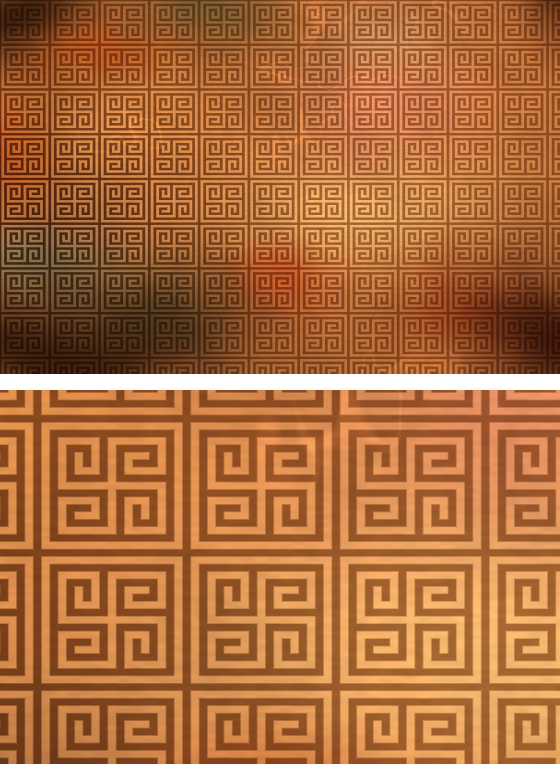
Top, the full canvas; bottom, a detail of the centre.
Give the GLSL for this pattern, as a Shadertoy shader.

```glsl
// Square spiral fret tiles in double frames, over a worn, stained copper wash.

const vec2 REPEATS = vec2(11.25, 8.36);  // tiles across and down
const float CELLS = 18.0;                // line widths per tile
const float FRAME = 8.0;                 // frame distance from tile centre, in cells
const float LINE_HALF = 0.5;             // half line width, in cells
const float LINE_SOFT = 0.22;            // least edge blur, in cells
const float GRAIN = 0.07;
const float SCRATCHES = 0.10;

const vec3 COPPER = vec3(0.77, 0.47, 0.25);
const vec3 ORANGE = vec3(0.77, 0.37, 0.13);
const vec3 CREAM  = vec3(0.91, 0.69, 0.42);
const vec3 PINK   = vec3(0.89, 0.55, 0.40);
const vec3 PALE   = vec3(0.81, 0.57, 0.39);
const vec3 RUST   = vec3(0.66, 0.29, 0.13);
const vec3 OLIVE  = vec3(0.46, 0.36, 0.20);
const vec3 SAGE   = vec3(0.53, 0.47, 0.33);
const vec3 UMBER  = vec3(0.20, 0.10, 0.04);
const vec3 MAROON = vec3(0.22, 0.07, 0.03);

const vec3 GROOVE_FAINT = vec3(0.71, 0.60, 0.46);
const vec3 GROOVE_DEEP  = vec3(0.42, 0.31, 0.22);

// One spiral arm, from the tile centre to its inner end, in cells
const vec2 ARM[7] = vec2[7](vec2(0, 0), vec2(0, 6), vec2(6, 6), vec2(6, 2),
                           vec2(2, 2), vec2(2, 4), vec2(4, 4));

float hash(vec2 p) {
    return fract(sin(dot(p, vec2(127.1, 311.7))) * 43758.5453);
}

float noise(vec2 p) {
    vec2 i = floor(p), f = fract(p);
    f = f * f * (3.0 - 2.0 * f);
    return mix(mix(hash(i), hash(i + vec2(1, 0)), f.x),
               mix(hash(i + vec2(0, 1)), hash(i + vec2(1, 1)), f.x), f.y);
}

float fbm(vec2 p) {
    float sum = 0.0, amp = 0.5;
    for (int i = 0; i < 4; i++) {
        sum += amp * noise(p);
        p = mat2(1.6, 1.2, -1.2, 1.6) * p + 7.3;
        amp *= 0.5;
    }
    return sum;
}

// Square-ended bar along an axis-aligned segment
float barDistance(vec2 p, vec2 a, vec2 b) {
    vec2 d = abs(p - 0.5 * (a + b)) - 0.5 * abs(b - a);
    return max(d.x, d.y) - LINE_HALF;
}

// Four turned spiral arms inside a square frame
float fretDistance(vec2 p) {
    float d = abs(max(abs(p.x), abs(p.y)) - FRAME) - LINE_HALF;
    for (int turn = 0; turn < 4; turn++) {
        for (int i = 0; i < 6; i++) d = min(d, barDistance(p, ARM[i], ARM[i + 1]));
        p = vec2(-p.y, p.x);
    }
    return d;
}

float blob(vec2 p, vec2 center, vec2 radius) {
    vec2 q = (p - center) / radius;
    return exp(-dot(q, q));
}

void stain(inout vec3 col, vec2 p, vec2 center, vec2 radius, vec3 tint) {
    col = mix(col, tint, 0.92 * blob(p, center, radius));
}

// Blurred colour clouds; p runs to 1.5 across and 1 up
vec3 wash(vec2 p) {
    vec3 col = COPPER;
    stain(col, p, vec2(0.32, 0.66), vec2(0.32, 0.16), vec3(0.85, 0.55, 0.29));
    stain(col, p, vec2(0.98, 0.45), vec2(0.34, 0.18), CREAM);
    stain(col, p, vec2(1.02, 0.70), vec2(0.22, 0.13), PINK);
    stain(col, p, vec2(1.00, 0.87), vec2(0.18, 0.10), PALE);
    stain(col, p, vec2(0.00, 0.60), vec2(0.12, 0.18), ORANGE);
    stain(col, p, vec2(0.57, 0.97), vec2(0.16, 0.12), OLIVE);
    stain(col, p, vec2(0.05, 0.98), vec2(0.26, 0.14), UMBER);
    stain(col, p, vec2(0.28, 0.85), vec2(0.20, 0.06), ORANGE);
    stain(col, p, vec2(0.08, 0.28), vec2(0.30, 0.14), SAGE);
    stain(col, p, vec2(0.42, 0.16), vec2(0.24, 0.14), OLIVE * 0.75);
    stain(col, p, vec2(0.10, 0.04), vec2(0.46, 0.14), UMBER);
    stain(col, p, vec2(0.74, 0.22), vec2(0.12, 0.10), RUST * 1.15);
    stain(col, p, vec2(1.26, 0.16), vec2(0.18, 0.12), RUST);
    stain(col, p, vec2(1.48, 0.08), vec2(0.20, 0.18), MAROON);
    stain(col, p, vec2(1.54, 1.02), vec2(0.16, 0.14), MAROON);
    return col;
}

void mainImage(out vec4 fragColor, in vec2 fragCoord) {
    vec2 uv = fragCoord / iResolution.xy;
    vec2 p = uv * vec2(1.5, 1.0);

    // Tiles are counted from the upper left corner
    vec2 tile = fract(vec2(uv.x, uv.y - 1.0) * REPEATS);
    float pixel = CELLS * REPEATS.y / iResolution.y;
    float soft = max(pixel, LINE_SOFT);
    float line = clamp(0.5 - fretDistance((tile - 0.5) * CELLS) / soft, 0.0, 1.0);

    // Clouds with uneven borders
    vec2 warp = vec2(fbm(p * 4.0), fbm(p * 4.0 + 19.0)) - 0.47;
    vec3 col = wash(p + 0.16 * warp);
    col *= 0.90 + 0.22 * fbm(p * 7.0 + 3.0);

    // Grooves are deepest at the left
    float depth = blob(p, vec2(0.05, 0.42), vec2(0.55, 0.34));
    col *= mix(mix(GROOVE_FAINT, GROOVE_DEEP, depth), vec3(1.04), line);

    // Curved scratches in patches, then fine grain
    float ridge = abs(fbm(p * 3.5 + 2.0 * warp) - 0.47);
    float patches = smoothstep(0.45, 0.70, fbm(p * 2.5 + 31.0));
    col += SCRATCHES * patches * (1.0 - smoothstep(0.0, 0.018, ridge)) * vec3(1.0, 0.6, 0.35);
    col *= 1.0 + GRAIN * (noise(p * vec2(90.0, 260.0)) - 0.5);

    fragColor = vec4(clamp(col, 0.0, 1.0), 1.0);
}
```
